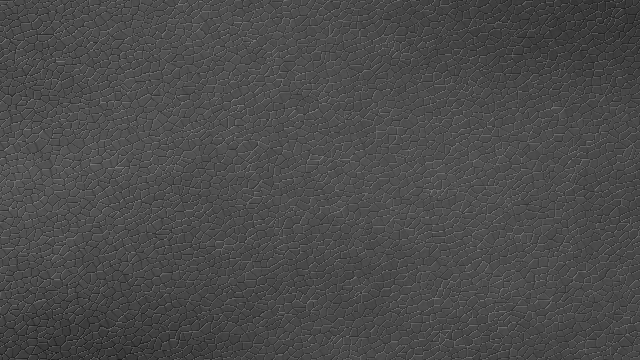
A Shadertoy shader for this texture:

```glsl
// Dark grey embossed leather: small, tilted Voronoi grains with creases between.
// Each crease is lit from its edge normal, giving a bright rim and a shaded rim,
// and broad soft patches of light and shade lie over the whole sheet.

#define GRAINS 47.0         // grains per canvas height
#define TILT 0.36           // slant of the grains, radians
#define STRETCH 1.28        // length of a grain over its width
#define JITTER 0.86         // irregularity of the grains
#define CREASE 0.19         // crease width, in grains
#define BASE 0.291          // mean grey
#define RIM_LIGHT 0.135     // strength of the lit rims
#define RIM_SHADE 0.075     // strength of the shaded rims
#define GROOVE 0.055        // darkness of the crease floor
#define LIGHT_DIR vec2(-0.5, 0.866)

float hash(vec2 p) {
    vec3 q = fract(vec3(p.xyx) * 0.1031);
    q += dot(q, q.yzx + 33.33);
    return fract((q.x + q.y) * q.z);
}

vec2 hash2(vec2 p) {
    return vec2(hash(p), hash(p + 71.7));
}

float valueNoise(vec2 p) {
    vec2 i = floor(p), f = fract(p);
    f = f * f * (3.0 - 2.0 * f);
    return mix(mix(hash(i), hash(i + vec2(1, 0)), f.x),
               mix(hash(i + vec2(0, 1)), hash(i + vec2(1, 1)), f.x), f.y);
}

vec2 grainCentre(vec2 cell) {
    return cell + 0.5 + JITTER * (hash2(cell + 200.0) - 0.5);
}

// Returns distance to the nearest crease and the normal pointing at it.
vec3 creaseField(vec2 p, out vec2 owner) {
    vec2 home = floor(p), toOwner = vec2(0.0);
    float nearest = 1e5;
    owner = home;
    for (int y = -1; y <= 1; y++)
    for (int x = -1; x <= 1; x++) {
        vec2 cell = home + vec2(x, y);
        vec2 r = grainCentre(cell) - p;
        if (dot(r, r) < nearest) {
            nearest = dot(r, r);
            toOwner = r;
            owner = cell;
        }
    }
    vec3 crease = vec3(1e5, 0.0, 1.0);
    for (int y = -2; y <= 2; y++)
    for (int x = -2; x <= 2; x++) {
        if (x == 0 && y == 0) continue;
        vec2 r = grainCentre(owner + vec2(x, y)) - p;
        vec2 n = normalize(r - toOwner);
        float d = dot(0.5 * (r + toOwner), n);
        if (d < crease.x) crease = vec3(d, n);
    }
    return crease;
}

float softSpot(vec2 uv, vec2 centre, vec2 size) {
    vec2 d = (uv - centre) / size;
    return exp(-dot(d, d));
}

// Broad light and shade across the sheet.
float sheetShade(vec2 uv, vec2 p) {
    float shade = 0.055 * softSpot(uv, vec2(0.0, 0.52), vec2(0.3, 0.2));
    shade += 0.018 * softSpot(uv, vec2(0.65, 0.5), vec2(0.25, 0.2));
    shade += 0.022 * softSpot(uv, vec2(0.3, 0.9), vec2(0.25, 0.2));
    shade -= 0.065 * softSpot(uv, vec2(1.0, 1.0), vec2(0.32, 0.25));
    shade -= 0.060 * softSpot(uv, vec2(0.18, 0.0), vec2(0.25, 0.18));
    return shade + 0.03 * (valueNoise(p * vec2(2.2, 4.5) + 9.0) - 0.5);
}

void mainImage(out vec4 fragColor, in vec2 fragCoord) {
    vec2 uv = fragCoord / iResolution.xy;
    vec2 p = fragCoord / iResolution.y;

    // Tilted, stretched grain space, with a little warp
    float c = cos(TILT), s = sin(TILT), k = sqrt(STRETCH);
    mat2 toGrain = GRAINS * mat2(c / k, -s * k, s / k, c * k);
    vec2 warp = vec2(valueNoise(p * 28.0), valueNoise(p * 28.0 + 40.0)) - 0.5;
    vec2 owner;
    vec3 crease = creaseField(toGrain * p + 0.6 * warp, owner);

    // Rims lit by the crease normal, taken back to canvas space
    float pixel = GRAINS / iResolution.y;
    float rim = 1.0 - smoothstep(0.0, max(CREASE, pixel), crease.x);
    float facing = dot(normalize(crease.yz * toGrain), LIGHT_DIR);
    float wear = 0.5 + valueNoise(p * 36.0 + 17.0);
    float lit = RIM_LIGHT * wear * max(facing, 0.0);
    float shaded = RIM_SHADE * max(-facing, 0.0);

    // Left side shows deeper grooves, right side crisper rims
    float groove = GROOVE * mix(1.1, 0.45, smoothstep(0.0, 0.6, uv.x));
    float grey = BASE + sheetShade(uv, p);
    grey += rim * (lit - shaded - groove * (1.0 - max(facing, 0.0)));

    // Slight tone per grain, and fine pores
    grey += 0.022 * (hash(owner + 31.0) - 0.5);
    grey += 0.022 * (valueNoise(p * 210.0) - 0.5);
    fragColor = vec4(vec3(grey), 1.0);
}
```
